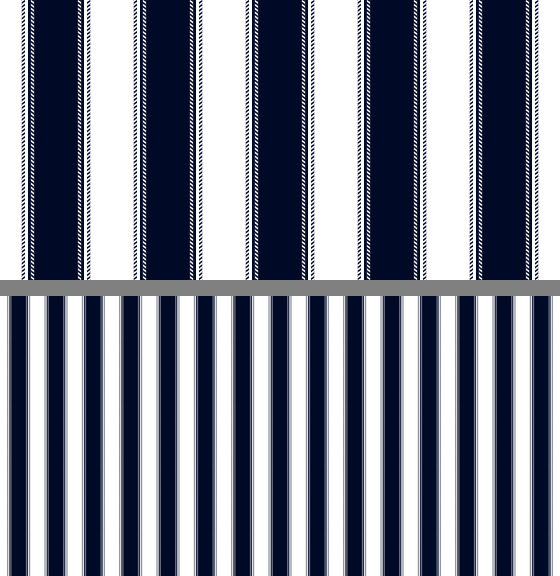
Top, the tile; bottom, the same tile 3 across and 3 down.
Give the GLSL for this pattern, as a Shadertoy shader.

```glsl
// Five navy vertical stripes on white, each edged by rows of slanted stitches:
// navy stitches just outside the stripe, white ones just inside it.
// Stripes and stitches are folded repeats with analytic edge smoothing.

const float STRIPES = 5.0;
const float STITCHES = 72.0;

// Coverage of a shape from its signed distance, in canvas heights
float coverage(float dist) {
    return clamp(0.5 - dist * iResolution.y, 0.0, 1.0);
}

// Column of short slanted bars centred on x = 0
float stitchColumn(vec2 p, float slope) {
    float y = p.y - slope * p.x;
    float fold = (fract(y * STITCHES) - 0.5) / STITCHES;
    float bar = (abs(fold) - 0.0034) * inversesqrt(1.0 + slope * slope);
    return coverage(max(abs(p.x) - 0.0058, bar));
}

void mainImage(out vec4 fragColor, in vec2 fragCoord) {
    // Canvas two units wide and one unit high
    vec2 p = fragCoord / iResolution.xy * vec2(2.0, 1.0);

    // Fold into one stripe, measured from its centre line
    float period = 2.0 / STRIPES;
    float x = (fract(p.x / period) - 0.5) * period;
    float side = x < 0.0 ? -1.0 : 1.0;

    // Solid stripe and its two kinds of stitching
    float stripe = coverage(abs(x) - 0.1);
    float whiteStitch = stitchColumn(vec2(x - side * 0.084, p.y), -0.75);
    float navyStitch = stitchColumn(vec2(x - side * 0.1165, p.y), 0.75);

    float ink = max(stripe - whiteStitch, navyStitch);
    vec3 navy = vec3(0.0, 0.04, 0.15);
    fragColor = vec4(mix(vec3(1.0), navy, clamp(ink, 0.0, 1.0)), 1.0);
}
```
